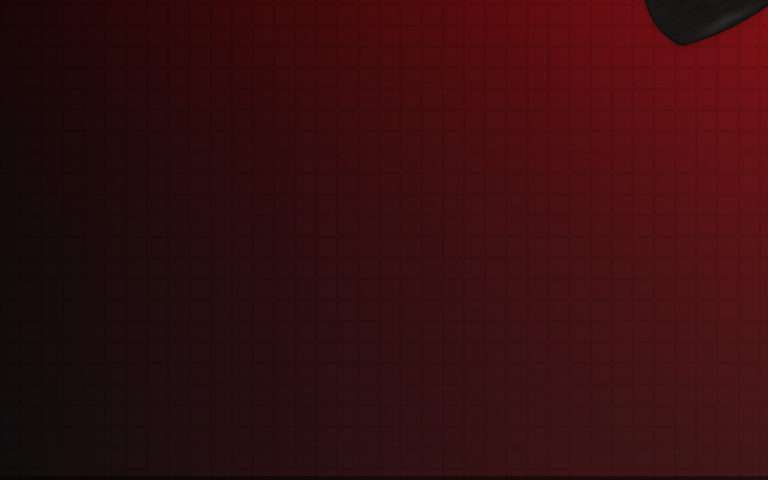
Reproduce this background procedurally as a WebGL 2 fragment shader.

```glsl
#version 300 es
precision highp float;
// Dark red backdrop: a smooth 3x3 colour gradient glowing at the upper right,
// overlaid with a faint square grid and soft mottling. A dark curved blade tip,
// bounded by two polynomial edges, hangs from the top right.
uniform vec2 u_resolution;
out vec4 fragColor;

float hash(vec2 p) {
  vec3 q = fract(vec3(p.xyx) * 0.1031);
  q += dot(q, q.yzx + 33.33);
  return fract((q.x + q.y) * q.z);
}

float valueNoise(vec2 p) {
  vec2 i = floor(p), f = fract(p);
  f = f * f * (3.0 - 2.0 * f);
  return mix(mix(hash(i), hash(i + vec2(1, 0)), f.x),
             mix(hash(i + vec2(0, 1)), hash(i + vec2(1, 1)), f.x), f.y);
}

// Quadratic curve passing through a, b and c at t = 0, 0.5 and 1
vec3 ramp(vec3 a, vec3 b, vec3 c, float t) {
  return a * (1.0 - t) * (1.0 - 2.0 * t) + b * 4.0 * t * (1.0 - t) + c * t * (2.0 * t - 1.0);
}

vec3 glow(vec2 uv) {
  vec3 bottom = ramp(vec3(0.06, 0.05, 0.05), vec3(0.18, 0.065, 0.07), vec3(0.25, 0.09, 0.09), uv.x);
  vec3 middle = ramp(vec3(0.075, 0.04, 0.042), vec3(0.21, 0.056, 0.063), vec3(0.35, 0.075, 0.088), uv.x);
  vec3 top = ramp(vec3(0.10, 0.027, 0.027), vec3(0.30, 0.038, 0.045), vec3(0.50, 0.06, 0.08), uv.x);
  return ramp(bottom, middle, top, uv.y);
}

// Darkness of the grid lines, with slightly uneven strength along each line
float gridLines(vec2 p) {
  vec2 cell = (p - vec2(0.0427, 0.991)) / 0.044;
  vec2 d = abs(fract(cell + 0.5) - 0.5);
  vec2 line = 1.0 - smoothstep(0.02, 0.13, d);
  line *= 0.6 + 0.4 * vec2(valueNoise(cell * vec2(1.0, 0.6)), valueNoise(cell * vec2(0.6, 1.0) + 40.0));
  return max(line.x, line.y);
}

// Signed distance-like value, negative inside the blade
float blade(vec2 p) {
  float depth = 1.0 - p.y;
  float u = p.x - 1.421;
  float left = 1.343 + 0.3 * depth + 51.0 * depth * depth * depth - p.x;
  float lower = depth - (0.096 - 0.25 * u - 1.2 * u * u);
  left *= inversesqrt(1.0 + pow(0.3 + 153.0 * depth * depth, 2.0));
  lower *= inversesqrt(1.0 + pow(0.25 + 2.4 * u, 2.0));
  float h = max(0.008 - abs(left - lower), 0.0);
  return max(left, lower) + h * h / 0.032;
}

void main() {
  vec2 uv = gl_FragCoord.xy / u_resolution;
  vec2 p = gl_FragCoord.xy / u_resolution.y;
  float px = 1.0 / u_resolution.y;

  // Gradient with faint mottling
  vec3 color = glow(uv);
  float mottle = valueNoise(p * 7.0) * 0.6 + valueNoise(p * 24.0) * 0.4 - 0.5;
  color += vec3(0.010, -0.004, 0.006) * mottle;

  // Grid, fading slightly toward the lower right
  float fade = mix(0.13, 0.07, uv.x * (1.0 - 0.5 * uv.y));
  color *= 1.015 - fade * gridLines(p);

  // Thin dark strip along the bottom edge
  color *= mix(0.5, 1.0, smoothstep(0.006, 0.010, p.y));

  // Blade with fine streaks and a grey sheen near its lower edge
  float d = blade(p);
  float streak = valueNoise(vec2(p.x + 2.0 * p.y, p.y - 0.5 * p.x) * vec2(25.0, 260.0));
  vec2 sheenAt = vec2(p.x - 1.51, p.y - 0.955 - 0.5 * (p.x - 1.51));
  float sheen = exp(-dot(sheenAt * vec2(18.0, 95.0), sheenAt * vec2(18.0, 95.0)));
  vec3 steel = vec3(0.095, 0.085, 0.083) + 0.025 * (streak - 0.5) + 0.07 * sheen;
  steel *= mix(0.65, 1.0, smoothstep(0.0, 0.008, -d));
  color *= 1.0 - 0.15 * exp(-max(d, 0.0) * 140.0);
  color = mix(color, steel, 1.0 - smoothstep(-px, px, d));

  // Dither to hide banding
  color += (hash(gl_FragCoord.xy) - 0.5) / 255.0;
  fragColor = vec4(color, 1.0);
}
```
